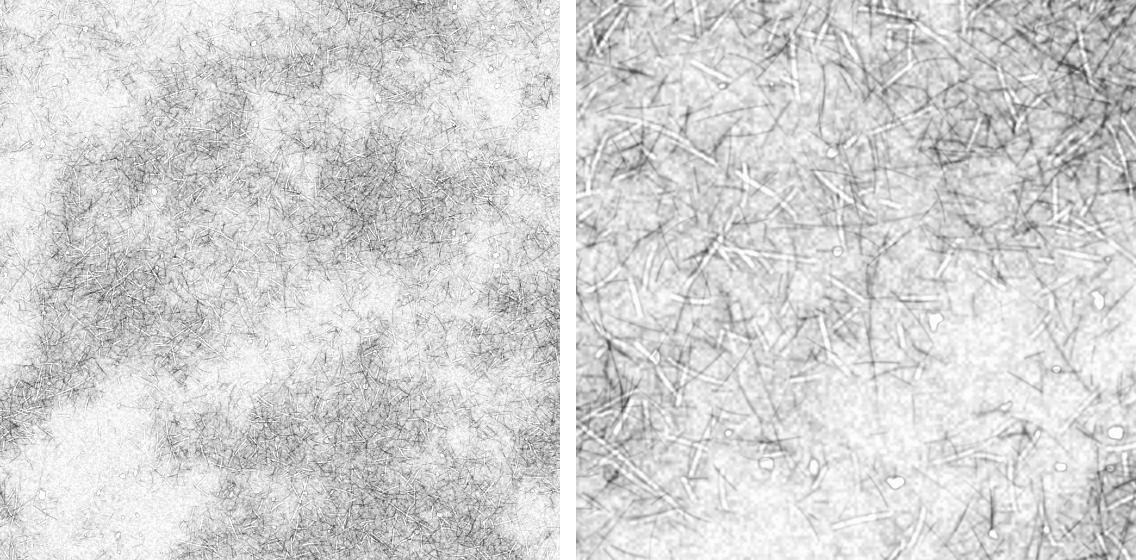
Left, the full canvas; right, a detail of the centre.
This texture is drawn by a Shadertoy shader. Its source:

```glsl
// Pale fibrous paper: cloudy grey patches carry a mat of fine straight fibres,
// a few bright strands, small ragged flecks and sharp grain.
// Fibres are bent segments scattered on rotated grids of growing density.

vec4 hash4(vec2 p) {
    vec4 h = fract(p.xyxy * vec4(0.1031, 0.1030, 0.0973, 0.1099));
    h += dot(h, h.wzxy + 33.33);
    return fract((h.xxyz + h.yzzw) * h.zywx);
}

float valueNoise(vec2 p) {
    vec2 cell = floor(p), f = fract(p);
    f = f * f * (3.0 - 2.0 * f);
    float low = mix(hash4(cell).x, hash4(cell + vec2(1, 0)).x, f.x);
    float high = mix(hash4(cell + vec2(0, 1)).x, hash4(cell + vec2(1, 1)).x, f.x);
    return mix(low, high, f.y);
}

mat2 rotation(float angle) {
    float c = cos(angle), s = sin(angle);
    return mat2(c, -s, s, c);
}

// Rough-edged patches, 0 in bare paper and 1 in dense matting
float patchDensity(vec2 p) {
    float sum = 0.0, total = 0.0, weight = 1.0;
    p = p * 4.6 + 17.0;
    for (int i = 0; i < 6; i++) {
        sum += weight * valueNoise(p);
        total += weight;
        weight *= 0.72;
        p = rotation(0.7) * p * 2.03 + 9.1;
    }
    return smoothstep(0.3, 0.7, sum / total);
}

// One grid of fibres: x is dark ink, y is bright strand
vec2 fibreLayer(vec2 p, float cells, float seed, float density) {
    vec2 marks = vec2(0.0);
    vec2 g = rotation(seed * 1.3) * p * cells + 90.0;
    vec2 home = floor(g);
    for (int y = -1; y <= 1; y++)
    for (int x = -1; x <= 1; x++) {
        vec2 cell = home + vec2(x, y);
        vec4 place = hash4(cell + seed * 71.0);
        vec4 look = hash4(cell + seed * 71.0 + 413.0);
        // Neighbouring fibres share a rough direction
        float bundle = hash4(floor(cell / 3.0) + seed * 37.0).x * 6.2832;
        vec2 q = rotation(bundle + (place.z - 0.5) * 1.8) * (g - cell - place.xy);
        q.y += (look.x - 0.5) * 0.4 * q.x * q.x;
        float halfLength = mix(0.3, 0.9, place.w);
        float across = abs(q.y) / cells;
        float ends = 1.0 - smoothstep(halfLength * 0.8, halfLength, abs(q.x));
        float present = smoothstep(look.y - 0.12, look.y + 0.12, density * 0.92 + 0.04);
        float width = mix(0.0007, 0.0014, look.z);
        float core = exp(-across * across / (width * width)) * ends * present;
        if (look.w > 0.88) {
            // Bright strand between two thin shadows
            float side = (across - 0.0021) / 0.0009;
            marks += vec2(0.8 * exp(-side * side) * ends * present, core);
        } else {
            marks.x += core * mix(0.4, 1.6, look.w);
        }
    }
    return marks;
}

// Sparse ragged flecks: x is the dark rim, y is the bright centre
vec2 flecks(vec2 p) {
    vec2 g = p * 30.0, cell = floor(g);
    vec4 h = hash4(cell + 907.0);
    float radius = mix(0.001, 0.005, h.z * h.z);
    vec2 offset = (g - cell - mix(vec2(0.25), vec2(0.75), h.xy)) / 30.0;
    float ragged = (valueNoise(p * 260.0) - 0.5) * 0.004;
    float d = length(offset * vec2(1.0, 0.6 + 0.8 * h.x)) - radius + ragged;
    float shown = step(0.72, h.w);
    float rim = exp(-pow((d - 0.0009) / 0.0011, 2.0));
    return shown * vec2(rim, 1.0 - smoothstep(-0.0012, 0.0006, d));
}

void mainImage(out vec4 fragColor, in vec2 fragCoord) {
    vec2 p = fragCoord / iResolution.y;
    float density = patchDensity(p);

    // Fibre mat, from long strands to short lint
    vec2 fibres = vec2(0.0);
    for (int i = 0; i < 12; i++) {
        float layer = float(i);
        fibres += fibreLayer(p, 13.0 + 4.5 * layer, layer + 1.0, density);
    }

    // Sharp grain, rougher where the mat is dense
    float fine = valueNoise(p * 470.0 + 5.0) - 0.5;
    float coarse = valueNoise(rotation(0.6) * p * 270.0 + 80.0) - 0.5;
    float grain = fine * 0.9 + coarse * 0.6;

    vec2 spots = flecks(p);
    float tone = 0.955 - 0.17 * density;
    tone -= 0.125 * fibres.x;
    tone += grain * (0.13 + 0.15 * density);
    tone += 0.2 * min(fibres.y, 1.2) * (0.3 + 0.7 * density);
    tone += 0.15 * spots.y - 0.15 * spots.x;

    fragColor = vec4(vec3(clamp(tone, 0.32, 0.99)), 1.0);
}
```
